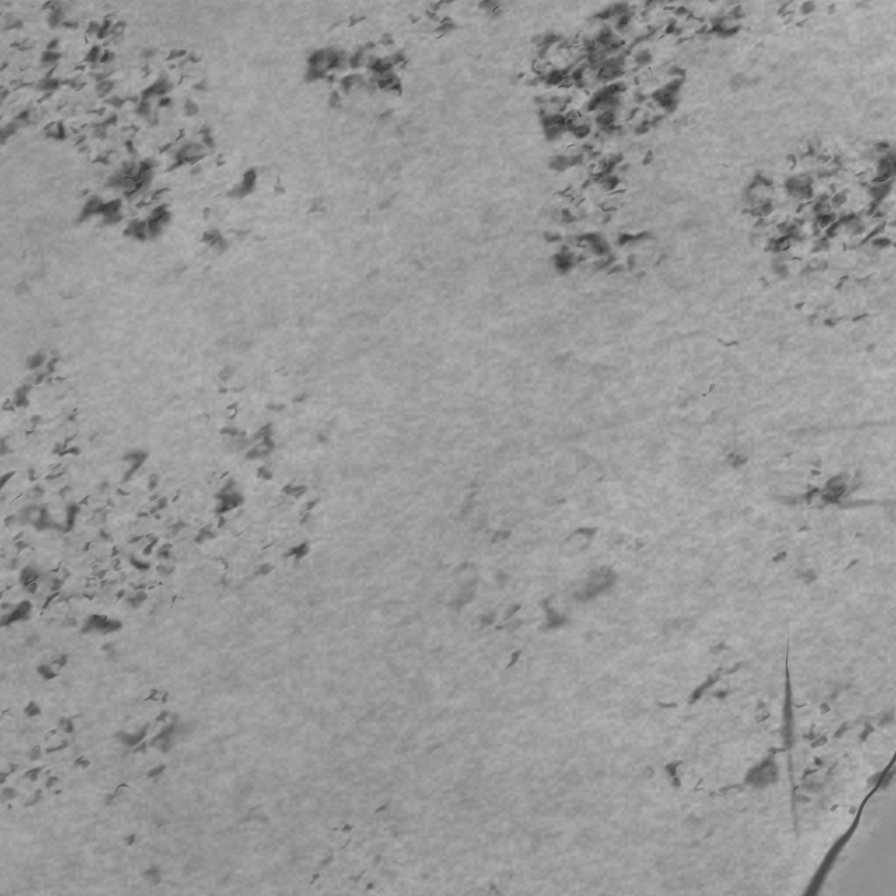
A WebGL 2 fragment shader for this texture:

```glsl
#version 300 es
precision highp float;
// Weathered grey plaster: fine tilted grain over broad soft shading, with
// clustered dark pits from cellular noise, faint seams, a wedge-shaped
// gouge and a smooth plate behind a crack in the lower right corner.

uniform vec2 u_resolution;
out vec4 fragColor;

const float BASE_GREY = 0.628;
const float PLATE_GREY = 0.56;
const float SHADE_DEPTH = 0.055;   // broad light and dark areas
const float GRAIN_DEPTH = 0.085;   // fine surface roughness
const float PIT_DEPTH = 0.29;      // darkest pits
const float GRAIN_TILT = 0.28;     // strokes rise to the right
const float PIT_TILT = 0.5;
const float CLUSTER_SCALE = 8.0;

float hash(vec2 p) {
    vec3 q = fract(p.xyx * vec3(0.1031, 0.1030, 0.0973));
    q += dot(q, q.yzx + 33.33);
    return fract((q.x + q.y) * q.z);
}

float noise(vec2 p) {
    vec2 i = floor(p), f = fract(p);
    f = f * f * (3.0 - 2.0 * f);
    return mix(mix(hash(i), hash(i + vec2(1, 0)), f.x),
               mix(hash(i + vec2(0, 1)), hash(i + vec2(1, 1)), f.x), f.y);
}

vec2 rotate(vec2 p, float a) {
    float c = cos(a), s = sin(a);
    return vec2(c * p.x + s * p.y, c * p.y - s * p.x);
}

float segmentDistance(vec2 p, vec2 a, vec2 b) {
    vec2 d = b - a;
    return length(p - a - d * clamp(dot(p - a, d) / dot(d, d), 0.0, 1.0));
}

// Chance of pits: dense toward the upper right, moderate at the left.
float pitDensity(vec2 p) {
    float upperRight = smoothstep(0.3, 0.04, segmentDistance(p, vec2(0.66, 0.93), vec2(0.93, 0.72)));
    float top = smoothstep(0.2, 0.03, segmentDistance(p, vec2(0.42, 0.95), vec2(0.55, 0.95)));
    float left = smoothstep(0.3, 0.03, segmentDistance(p, vec2(0.04, 0.88), vec2(0.1, 0.4)));
    float region = 0.3 + 0.5 * upperRight + 0.25 * top + 0.28 * left;
    float cluster = 0.7 * noise(p * CLUSTER_SCALE + 3.7) + 0.3 * noise(p * CLUSTER_SCALE * 2.3 + 11.0);
    return region * smoothstep(0.38, 0.78, cluster);
}

// Ragged elongated pits, one candidate per cell.
float pits(vec2 p, float scale, float density) {
    vec2 q = rotate(p, PIT_TILT) * scale * vec2(0.68, 1.0);
    q += 0.75 * (vec2(noise(q * 2.3), noise(q * 2.3 + 41.0)) - 0.5);
    vec2 cell = floor(q);
    float dark = 0.0;
    for (int y = -1; y <= 1; y++) {
        for (int x = -1; x <= 1; x++) {
            vec2 id = cell + vec2(x, y);
            vec2 centre = id + 0.15 + 0.7 * vec2(hash(id + 7.1), hash(id + 19.3));
            float rarity = hash(id + 53.0);
            float radius = mix(0.3, 0.75, hash(id + 87.0));
            float present = smoothstep(rarity - 0.1, rarity + 0.2, density);
            dark = max(dark, present * smoothstep(radius, 0.05, length(q - centre)));
        }
    }
    return dark;
}

// Broken, nearly level seam at a given height, fading in from the left.
float seam(vec2 p, float height, float start) {
    float wave = 0.005 * sin(p.x * 31.0 + height * 40.0) + 0.012 * (noise(p * 35.0) - 0.5);
    float line = smoothstep(0.008, 0.001, abs(p.y - height - wave));
    return line * smoothstep(start, start + 0.05, p.x) * smoothstep(0.2, 0.75, noise(p * vec2(28, 9) + height * 90.0));
}

// Thin spike widening downward, with a faint tail below.
float gouge(vec2 p) {
    float x = p.x - 0.879 - 0.1 * max(0.17 - p.y, 0.0) + 0.004 * (noise(p * 50.0) - 0.5);
    float width = mix(0.013, 0.002, smoothstep(0.17, 0.27, p.y));
    float spike = smoothstep(width, 0.0, abs(x)) * smoothstep(0.155, 0.18, p.y) * smoothstep(0.31, 0.24, p.y);
    float tail = smoothstep(0.006, 0.0, abs(x)) * smoothstep(0.05, 0.08, p.y) * smoothstep(0.19, 0.15, p.y);
    return spike + 0.4 * tail;
}

void main() {
    vec2 p = gl_FragCoord.xy / u_resolution;
    vec2 g = rotate(p, GRAIN_TILT);
    float density = pitDensity(p);

    // Broad shading and grain, rougher around the pits
    float shade = noise(p * 4.0 + 5.0) + 0.6 * noise(g * vec2(9, 17)) - 0.8;
    float grain = 0.5 * noise(g * vec2(45, 90)) + 0.8 * noise(g * vec2(110, 190))
                + 0.7 * noise(p * 256.0) - 1.0;
    float grey = BASE_GREY + SHADE_DEPTH * shade + 0.045 * (p.x - 0.5) + 0.015 * (p.y - 0.5);
    grey += GRAIN_DEPTH * grain * (0.75 + 0.25 * p.x + 0.7 * density);

    // Pits in two sizes, seams and gouge
    float dark = pits(p, 32.0, density) + 0.7 * pits(p + 4.3, 62.0, density * 1.1 + 0.02);
    dark += 0.5 * seam(p, 0.44, 0.76) + 0.3 * seam(p, 0.52, 0.79) + 0.25 * seam(p, 0.34, 0.02) * smoothstep(0.24, 0.18, p.x);
    dark = max(dark, 0.85 * gouge(p));
    grey -= PIT_DEPTH * min(dark, 1.15);

    // Corner plate, its lit rim and the crack between
    float side = (p.x - 0.902 - 0.61 * p.y + 0.008 * (noise(p * 40.0) - 0.5)) * 0.85;
    float plate = PLATE_GREY + 0.2 * GRAIN_DEPTH * grain;
    grey = mix(grey, plate, smoothstep(0.0, 0.035, side));
    grey += 0.05 * smoothstep(0.02, 0.006, abs(side + 0.016)) * smoothstep(0.2, 0.1, p.y);
    float crackWidth = mix(0.012, 0.004, smoothstep(0.0, 0.1, p.y));
    grey = mix(grey, 0.27, 0.9 * smoothstep(crackWidth, 0.15 * crackWidth, abs(side)));

    fragColor = vec4(vec3(clamp(grey, 0.0, 1.0)), 1.0);
}
```
